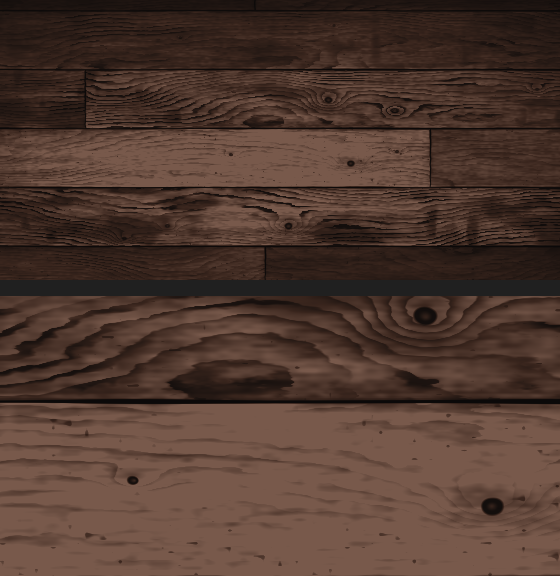
Top, the full canvas; bottom, a detail of the centre.
This texture is drawn by a Shadertoy shader. Its source:

```glsl
// Dark, worn timber planks lying in horizontal courses with butt joints and knots.
// Contour lines of a warped height field make the grain; noise adds pores, stains
// and cracks; each board gets its own tone, and light falls off to the sides and top.

#define COURSE_HEIGHT 0.2103
#define FIRST_SEAM 0.120
#define SEAM_HALF_WIDTH 0.0023
#define RING_DENSITY 58.0
#define GRAIN_WARP 11.0
#define KNOT_RADIUS 0.0145
#define STAIN_AMOUNT 0.55
#define CRACK_AMOUNT 0.8
#define SHADOW vec3(0.045, 0.036, 0.034)
#define BROWN vec3(0.225, 0.146, 0.114)
#define PALE vec3(0.47, 0.35, 0.295)

// Per course, from the bottom: joint position (3 = off canvas), tone, wear
const float JOINT[6] = float[6](0.948, 3.0, 1.537, 0.305, 3.0, 0.910);
const float TONE[6] = float[6](0.56, 0.83, 0.98, 0.76, 0.60, 0.38);
const float WEAR[6] = float[6](0.5, 1.0, 0.2, 0.9, 0.65, 0.5);

float hash(vec2 p) {
    return fract(sin(dot(p, vec2(127.1, 311.7))) * 43758.5453);
}

float noise(vec2 p) {
    vec2 i = floor(p), f = fract(p);
    f = f * f * (3.0 - 2.0 * f);
    return mix(mix(hash(i), hash(i + vec2(1, 0)), f.x),
               mix(hash(i + vec2(0, 1)), hash(i + vec2(1, 1)), f.x), f.y);
}

float fbm(vec2 p) {
    float sum = 0.0, amp = 0.5;
    for (int i = 0; i < 4; i++) {
        sum += amp * noise(p);
        p = p * 2.03 + 17.3;
        amp *= 0.5;
    }
    return sum / 0.9375;
}

// Knot center; the first is the main one of the course, the rest scatter around it
vec2 knotCenter(float row, float i) {
    vec2 inCourse = vec2(1.03 + 0.3 * fract(row * 0.74), 0.34 + 0.07 * row);
    inCourse += min(i, 1.0) * (vec2(hash(vec2(row, i)), hash(vec2(i, row + 9.0))) - 0.5)
              * vec2(1.7, 0.5);
    return vec2(inCourse.x, FIRST_SEAM + (row + inCourse.y) * COURSE_HEIGHT);
}

void mainImage(out vec4 fragColor, in vec2 fragCoord) {
    vec2 p = fragCoord / iResolution.y;
    float px = 0.7 / iResolution.y;

    // Courses and boards
    float wobble = 0.002 * (noise(vec2(p.x * 4.0, 3.0)) - 0.5);
    float course = (p.y + wobble - FIRST_SEAM) / COURSE_HEIGHT;
    float row = floor(course);
    int index = clamp(int(row) + 1, 0, 5);
    float wear = WEAR[index];
    float jointDist = p.x - JOINT[index] + 0.003 * (noise(vec2(p.y * 90.0, row)) - 0.5);
    float side = step(0.0, jointDist);
    float v = fract(course);
    float seamDist = min(v, 1.0 - v) * COURSE_HEIGHT;
    float edgeDist = min(seamDist, abs(jointDist));
    vec2 q = p + vec2(row * 7.31 + side * 3.7, row * 2.17);

    // Grain height field, raised around each knot
    float field = p.y * RING_DENSITY + GRAIN_WARP * noise(q * vec2(1.5, 5.0))
                + 3.0 * noise(q * vec2(4.0, 13.0)) + 0.9 * fbm(q * vec2(18.0, 60.0));
    float knotDark = 0.0;
    float knotHalo = 0.0;
    for (int i = 0; i < 3; i++) {
        float k = float(i);
        float size = i == 0 ? step(row, 2.5) : 0.25 + 0.35 * hash(vec2(row + 4.0, k));
        vec2 d = (p - knotCenter(row, k)) * vec2(0.8, 1.0);
        float r = length(d) + 0.004 * (noise(p * 60.0) - 0.5);
        float radius = KNOT_RADIUS * size + 0.0001;
        float halo = exp(-dot(d * vec2(0.7, 1.0), d * vec2(0.7, 1.0)) / (radius * radius * 6.0));
        field += 4.0 * size * halo;
        knotHalo = max(knotHalo, halo * size);
        float core = 1.0 - smoothstep(radius * 0.7 - px, radius * 0.8 + px, r);
        float heart = 1.0 - smoothstep(0.0, radius * 0.45 + px, r);
        knotDark = max(knotDark, core * (0.9 - 0.45 * heart));
    }
    // Latewood darkens slowly, then ends in a sharp edge
    float phase = fract(field);
    float ring = phase * phase * (1.0 - smoothstep(0.88, 1.0, phase));
    float pores = noise(q * vec2(30.0, 230.0)) + noise(q * vec2(75.0, 170.0)) - 1.0;
    float streaks = fbm(q * vec2(3.5, 40.0)) - 0.5;
    float specks = smoothstep(0.87, 0.96, noise(q * vec2(100.0, 190.0)))
                 * smoothstep(0.35, 0.7, noise(q * vec2(6.0, 15.0)));

    // Board tone and falling light
    float darkerSide = 1.0 - abs(side - mod(row, 2.0));
    float tone = TONE[index] * (1.0 - 0.2 * darkerSide * step(JOINT[index], 2.0));
    tone *= 1.06 - 0.36 * pow(abs(p.x - 0.95), 2.2);
    tone *= 1.0 - 0.3 * smoothstep(0.72, 1.0, p.y);
    tone *= 0.76 + 0.48 * fbm(q * vec2(2.2, 7.0));
    tone *= 1.0 + 0.24 * pores + (0.35 + 0.45 * wear) * streaks;
    tone *= 1.0 - (0.16 + 0.4 * wear) * ring * (0.2 + 1.2 * noise(q * vec2(5.0, 20.0)));
    tone *= 1.0 - 0.4 * specks - 0.12 * knotHalo;

    // Stains, smears across the grain, and broken cracks along it
    float stain = smoothstep(0.54, 0.74, fbm(q * vec2(4.5, 12.0) + 31.0));
    float smear = smoothstep(0.68, 0.88, noise(vec2(q.x * 22.0, row * 5.0 + p.y * 12.0)))
                * smoothstep(0.5, 0.7, fbm(q * vec2(3.0, 14.0) + 8.0));
    tone *= 1.0 - STAIN_AMOUNT * wear * max(stain, smear) * (0.8 + 0.5 * pores);
    float crackZone = smoothstep(0.52, 0.66, fbm(q * vec2(4.0, 20.0) + 5.0));
    tone *= 1.0 - CRACK_AMOUNT * wear * crackZone * smoothstep(0.3, 0.6, ring + 0.25 * pores);

    // Grimy edges, worn lower lip, knots and the gaps between boards
    float grime = exp(-edgeDist / 0.007) * smoothstep(0.3, 0.7, fbm(q * vec2(14.0, 30.0)));
    tone *= 1.0 - 0.55 * grime;
    float lip = v * COURSE_HEIGHT;
    tone *= 1.0 + 0.25 * smoothstep(0.003, 0.005, lip) * (1.0 - smoothstep(0.007, 0.011, lip));
    tone *= 1.0 - knotDark;
    float gapWidth = SEAM_HALF_WIDTH * (0.6 + 0.8 * noise(vec2(p.x * 6.0, p.y * 9.0)));
    tone *= smoothstep(gapWidth - px, gapWidth + px, edgeDist);

    vec3 color = mix(SHADOW, BROWN, clamp(tone * 2.0, 0.0, 1.0));
    color = mix(color, PALE, clamp(tone * 2.0 - 1.0, 0.0, 1.0));
    fragColor = vec4(color, 1.0);
}
```
